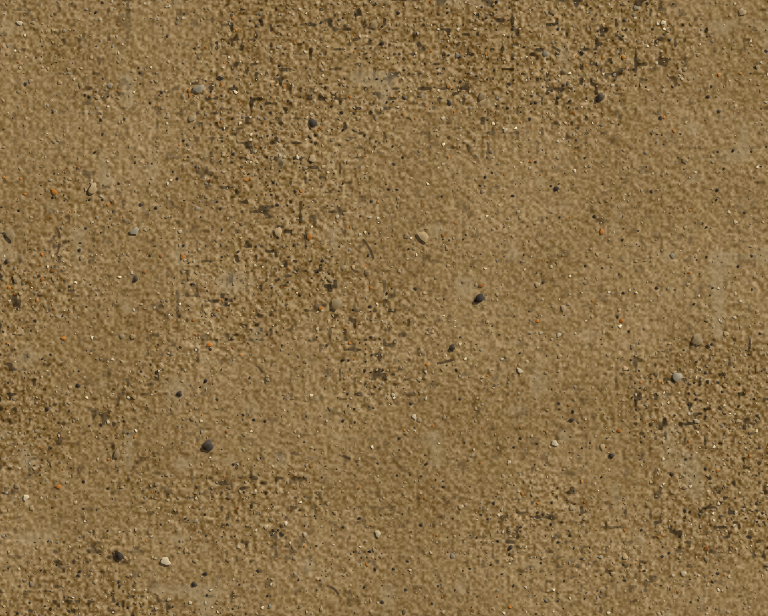
Give the GLSL for this texture, as a WebGL 1 fragment shader.

```glsl
precision highp float;
// Dry sandy ground: fine lit grain with dusty and gritty patches, strewn with
// grit, pebbles and stones that cast short shadows, plus a few dark twigs.
// Scattered parts sit in jittered grid cells; one unit is the canvas height.
uniform vec2 u_resolution;

const vec3 SAND = vec3(0.555, 0.447, 0.285);
const vec2 LIGHT = vec2(0.75, 0.66);

float hash(vec2 p) {
  vec3 q = fract(p.xyx * vec3(0.1031, 0.1030, 0.0973));
  q += dot(q, q.yzx + 33.33);
  return fract((q.x + q.y) * q.z);
}

vec2 hash2(vec2 p) {
  return vec2(hash(p + 17.3), hash(p + 71.9));
}

float noise(vec2 p) {
  vec2 i = floor(p), f = fract(p);
  f = f * f * (3.0 - 2.0 * f);
  return mix(mix(hash(i), hash(i + vec2(1.0, 0.0)), f.x),
             mix(hash(i + vec2(0.0, 1.0)), hash(i + 1.0), f.x), f.y);
}

float fbm(vec2 p) {
  float sum = 0.0, amp = 0.5;
  for (int i = 0; i < 4; i++) {
    sum += amp * noise(p);
    p = mat2(1.6, 1.2, -1.2, 1.6) * p + 9.7;
    amp *= 0.5;
  }
  return sum / 0.9375;
}

mat2 rotation(float a) {
  return mat2(cos(a), sin(a), -sin(a), cos(a));
}

// Signed distance to an uneven, angular pebble.
float pebble(vec2 q, float radius, float seed) {
  q = rotation(seed * 6.28) * q;
  q.y *= 1.1 + 0.6 * fract(seed * 7.3);
  float a = atan(q.y, q.x + 1e-5);
  float wobble = 0.13 * sin(3.0 * a + seed * 40.0) + 0.07 * sin(5.0 * a + seed * 90.0);
  return length(q) - radius * (1.0 + wobble);
}

vec3 stoneColour(float kind, float tone) {
  vec3 c = vec3(0.66, 0.56, 0.40);                      // sandstone
  if (kind > 0.50) c = vec3(0.84, 0.77, 0.63);          // cream flint
  if (kind > 0.65) c = vec3(0.24, 0.21, 0.18);          // slate
  if (kind > 0.83) c = vec3(0.56, 0.52, 0.44);          // grey
  if (kind > 0.93) c = vec3(0.70, 0.43, 0.17);          // rust
  return c * (0.82 + 0.32 * tone);
}

// Lays one size class of shadowed stones over the ground.
vec3 scatter(vec3 col, vec2 p, float cells, float density, float maxRadius) {
  vec2 g = p * cells;
  float edge = 0.75 * cells / u_resolution.y;
  for (int y = -1; y <= 1; y++) {
    for (int x = -1; x <= 1; x++) {
      vec2 id = floor(g) + vec2(float(x), float(y));
      vec2 key = id + cells * 1.37;
      if (hash(key) > density) continue;
      vec2 rnd = hash2(key);
      float seed = hash(key + 5.1), size = hash(key + 41.7);
      float radius = maxRadius * mix(0.35, 1.0, size * size);
      vec2 q = g - id - 0.2 - 0.6 * rnd;
      float shade = pebble(q + LIGHT * radius * 0.6, radius, seed);
      col *= 1.0 - 0.5 * smoothstep(edge, -edge, shade);
      float body = smoothstep(edge, -edge, pebble(q, radius, seed));
      float lit = 0.14 * clamp(dot(q, LIGHT) / radius, -1.0, 1.0);
      vec3 stone = stoneColour(hash(key + 23.9), rnd.x) + lit;
      stone += 0.08 * (noise(p * 210.0) - 0.5);
      col = mix(col, stone, body * (0.7 + 0.3 * rnd.y));
    }
  }
  return col;
}

// Coverage of short, bent, broken twigs and scratches.
float twigs(vec2 p) {
  float cover = 0.0;
  vec2 g = p * 6.0;
  for (int y = -1; y <= 1; y++) {
    for (int x = -1; x <= 1; x++) {
      vec2 id = floor(g) + vec2(float(x), float(y));
      if (hash(id + 3.7) > 0.26) continue;
      vec2 rnd = hash2(id + 8.0);
      vec2 q = rotation(rnd.x * 6.28) * (g - id - 0.2 - 0.6 * rnd.yx) / 6.0;
      float span = 0.010 + 0.018 * rnd.y;
      float bend = q.y - (rnd.x - 0.5) * 45.0 * q.x * q.x;
      float d = max(abs(bend) - 0.0016, abs(q.x) - span);
      cover = max(cover, smoothstep(0.0015, -0.0008, d));
    }
  }
  return cover * smoothstep(0.25, 0.5, noise(p * 110.0));
}

void main() {
  vec2 p = gl_FragCoord.xy / u_resolution.y;
  float grit = smoothstep(0.36, 0.64, fbm(p * vec2(4.0, 5.0) + 2.3));

  // Fine grain, its relief under slanting light, and broad dusty tones
  float grain = 0.20 * (noise(p * 310.0) - 0.5);
  vec2 r = p * 165.0;
  float relief = 0.17 * (noise(r) - noise(r + LIGHT * 0.8));
  float dust = 0.09 * (fbm(p * 9.0 + 6.0) - 0.5) + 0.022 * (0.5 - grit);
  vec3 col = SAND + (grain + relief) * mix(0.75, 1.15, grit) + dust;
  col.b -= 0.012 * (noise(p * 60.0) - 0.5);

  // Small pits between clods, pale worn smudges
  col *= 1.0 - 0.5 * smoothstep(0.72, 0.92, noise(p * 125.0 + 31.0)) * mix(0.3, 1.0, grit);
  col = mix(col, vec3(0.65, 0.58, 0.45), 0.4 * smoothstep(0.80, 0.95, noise(p * 24.0 + 4.0)));

  col = scatter(col, p, 112.0, mix(0.22, 0.55, grit), 0.33);
  col = scatter(col, p, 49.0, mix(0.10, 0.28, grit), 0.23);
  col = mix(col, vec3(0.23, 0.18, 0.13), 0.7 * twigs(p));
  col = scatter(col, p, 17.0, 0.17, 0.17);
  gl_FragColor = vec4(clamp(col, 0.0, 1.0), 1.0);
}
```
